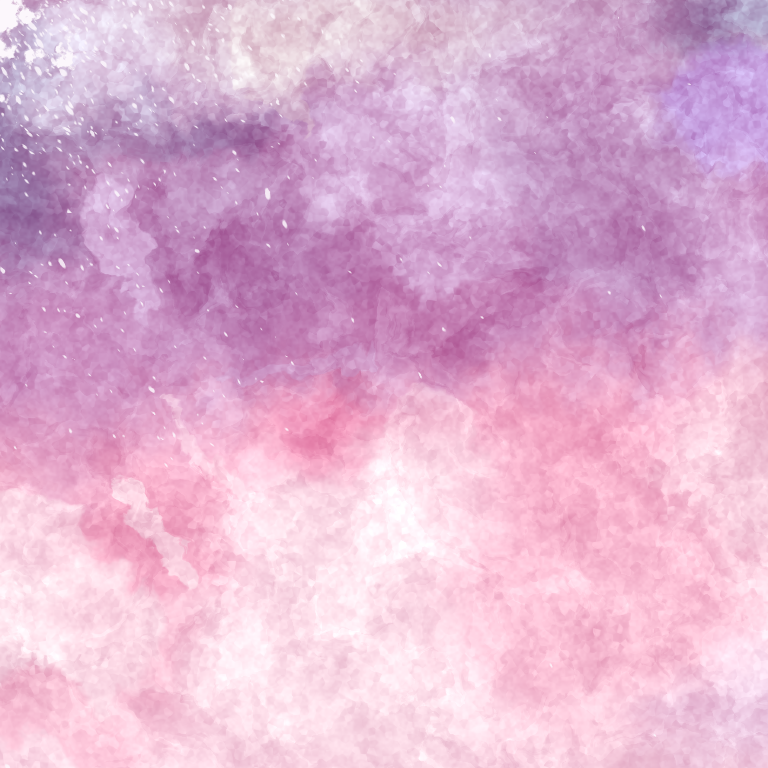
Write a Shadertoy shader that draws this background.

```glsl
// Watercolour paper running from violet at the top to pale pink below.
// Noise-warped washes are layered over a tilted gradient, then ragged
// splashes, strokes, blooms, slanted flecks and faceted grain are added.

const vec3 MAUVE = vec3(0.69, 0.48, 0.69);
const vec3 LILAC = vec3(0.85, 0.70, 0.86);
const vec3 VIOLET = vec3(0.76, 0.61, 0.90);
const vec3 DUSK = vec3(0.51, 0.41, 0.61);
const vec3 CREAM = vec3(0.92, 0.84, 0.86);
const vec3 PLUM = vec3(0.75, 0.46, 0.67);
const vec3 ROSE = vec3(0.96, 0.63, 0.75);
const vec3 BLUSH = vec3(0.99, 0.88, 0.92);
const vec3 WHITE = vec3(0.99, 0.97, 0.99);

float hash(vec2 p) {
    vec3 q = fract(vec3(p.xyx) * 0.1031);
    q += dot(q, q.yzx + 33.33);
    return fract((q.x + q.y) * q.z);
}

float noise(vec2 p) {
    vec2 i = floor(p), f = fract(p), e = vec2(0, 1);
    f = f * f * (3.0 - 2.0 * f);
    return mix(mix(hash(i), hash(i + e.yx), f.x), mix(hash(i + e.xy), hash(i + e.yy), f.x), f.y);
}

// Fractal noise centred on zero
float fbm(vec2 p) {
    float sum = -0.48, amp = 0.5;
    for (int i = 0; i < 5; i++, amp *= 0.5) {
        sum += amp * noise(p);
        p = mat2(1.6, 1.2, -1.2, 1.6) * p + 7.3;
    }
    return sum;
}

vec2 warp(vec2 p, float scale, float amount) {
    return p + amount * vec2(fbm(p * scale + 11.0), fbm(p * scale + 47.0));
}

// Flat irregular cells with softened borders
float facets(vec2 p) {
    vec2 sum = vec2(0.0);
    for (int k = 0; k < 9; k++) {
        vec2 c = floor(p) + vec2(k % 3 - 1, k / 3 - 1);
        vec2 d = c + vec2(hash(c), hash(c + 5.0)) - p;
        sum += exp(-14.0 * dot(d, d)) * vec2(hash(c + 9.0) - 0.5, 1.0);
    }
    return sum.x / sum.y;
}

// Elliptical pool of pigment: pool is centre and radii
void wash(inout vec3 col, vec2 p, vec4 pool, float soft, vec3 pigment, float opacity) {
    float d = length((p - pool.xy) / pool.zw);
    col = mix(col, pigment, opacity * (1.0 - smoothstep(1.0 - soft, 1.0 + soft, d)));
}

// Tapered brush stroke between two ends
void stroke(inout vec3 col, vec2 p, vec4 ends, vec2 widths, vec3 pigment, float opacity) {
    vec2 a = ends.xy, ab = ends.zw - a;
    float t = clamp(dot(p - a, ab) / dot(ab, ab), 0.0, 1.0);
    float d = length(p - a - ab * t) - mix(widths.x, widths.y, t);
    col = mix(col, pigment, opacity * (1.0 - smoothstep(-0.003, 0.003, d)));
}

// Slanted droplets, one possible per grid cell
float flecks(vec2 p, float scale, float density, float pixel) {
    vec2 q = mat2(0.6, 0.8, -0.8, 0.6) * p * scale, cell = floor(q);
    vec2 jitter = vec2(hash(cell + 3.0), hash(cell + 19.0)) - 0.5;
    vec2 d = (fract(q) - 0.5 - 0.4 * jitter) * vec2(1.0, 2.2);
    float size = mix(0.08, 0.32, hash(cell + 31.0)), aa = 1.5 * scale * pixel;
    return step(hash(cell), density) * (1.0 - smoothstep(size - aa, size + aa, length(d)));
}

// Colour of the paper by height
vec3 gradient(float h) {
    vec3 c = mix(vec3(0.98, 0.83, 0.89), vec3(0.98, 0.78, 0.86), smoothstep(0.1, 0.36, h));
    c = mix(c, vec3(0.94, 0.66, 0.78), smoothstep(0.34, 0.45, h));
    c = mix(c, vec3(0.80, 0.57, 0.76), smoothstep(0.42, 0.56, h));
    return mix(c, vec3(0.83, 0.71, 0.83), smoothstep(0.65, 0.93, h));
}

void mainImage(out vec4 fragColor, in vec2 fragCoord) {
    vec2 uv = fragCoord / iResolution.xy;
    float pixel = 1.0 / iResolution.y, fine = facets(uv * 115.0), coarse = facets(uv * 50.0 + 8.0);
    vec2 p = warp(warp(uv, 5.0, 0.16), 24.0, 0.06) + 0.012 * fine;
    vec2 edge = warp(warp(uv, 9.0, 0.12), 36.0, 0.04) + 0.004 * fine;
    vec3 col = gradient(p.y - 0.1 * (p.x - 0.5));

    // Violet washes of the upper half
    wash(col, p, vec4(0.0, 0.78, 0.09, 0.16), 0.7, DUSK, 0.7);
    wash(col, p, vec4(0.42, 0.98, 0.20, 0.08), 0.7, CREAM, 0.75);
    wash(col, p, vec4(0.29, 0.70, 0.20, 0.15), 0.5, MAUVE, 0.6);
    wash(col, p, vec4(0.24, 0.83, 0.14, 0.03), 0.9, DUSK, 0.45);
    wash(col, p, vec4(0.80, 0.75, 0.16, 0.16), 0.3, MAUVE, 0.65);
    wash(col, p, vec4(0.77, 0.93, 0.10, 0.08), 0.7, LILAC, 0.6);
    wash(col, edge, vec4(0.97, 0.86, 0.11, 0.09), 0.2, VIOLET, 0.7);
    wash(col, p, vec4(1.0, 1.0, 0.14, 0.06), 0.8, DUSK, 0.65);
    wash(col, p, vec4(0.52, 0.82, 0.11, 0.12), 0.6, LILAC, 0.7);
    wash(col, p, vec4(0.96, 0.66, 0.10, 0.10), 0.6, LILAC, 0.65);
    wash(col, p, vec4(0.57, 0.56, 0.13, 0.06), 0.8, PLUM, 0.6);

    // Rose and blush washes of the lower half
    wash(col, p, vec4(0.10, 0.42, 0.12, 0.07), 0.4, PLUM, 0.35);
    wash(col, p, vec4(0.40, 0.42, 0.07, 0.04), 0.9, vec3(0.93, 0.49, 0.66), 0.6);
    wash(col, p, vec4(0.75, 0.44, 0.17, 0.08), 0.8, ROSE, 0.5);
    wash(col, p, vec4(0.78, 0.23, 0.19, 0.17), 0.5, ROSE, 0.5);
    wash(col, p, vec4(0.20, 0.25, 0.10, 0.17), 0.5, ROSE, 0.7);
    wash(col, p, vec4(0.46, 0.30, 0.14, 0.09), 0.6, BLUSH, 0.75);
    wash(col, p, vec4(0.98, 0.40, 0.09, 0.14), 0.4, BLUSH, 0.6);
    wash(col, p, vec4(0.45, 0.12, 0.17, 0.16), 0.4, BLUSH, 0.6);
    wash(col, p, vec4(0.97, 0.05, 0.11, 0.10), 0.7, vec3(0.94, 0.83, 0.93), 0.7);

    // Ragged splashes and brush strokes
    wash(col, edge, vec4(0.08, 0.15, 0.13, 0.11), 0.1, BLUSH, 0.75);
    wash(col, edge, vec4(0.03, 0.28, 0.08, 0.06), 0.1, BLUSH, 0.6);
    wash(col, p, vec4(0.11, 0.04, 0.09, 0.04), 0.3, ROSE, 0.45);
    wash(col, edge, vec4(0.59, 0.70, 0.08, 0.09), 0.12, LILAC, 0.65);
    wash(col, edge, vec4(0.57, 0.42, 0.07, 0.06), 0.1, BLUSH, 0.4);
    stroke(col, edge, vec4(0.13, 0.71, 0.17, 0.61), vec2(0.045, 0.012), LILAC, 0.7);
    stroke(col, edge, vec4(0.29, 0.52, 0.48, 0.55), vec2(0.006, 0.02), LILAC, 0.55);
    stroke(col, edge, vec4(0.35, 0.95, 0.39, 0.83), vec2(0.05, 0.006), CREAM, 0.4);
    stroke(col, edge, vec4(0.16, 0.35, 0.23, 0.24), vec2(0.03, 0.014), BLUSH, 0.7);
    stroke(col, edge, vec4(0.23, 0.48, 0.37, 0.31), vec2(0.005, 0.013), BLUSH, 0.4);

    // Crisp blooms, mottled pigment and paper grain
    float tone = 0.2 * fbm(p * 16.0) + 0.08 * fine + 0.06 * coarse + 0.05 * (noise(uv * 240.0) - 0.5);
    for (float i = 0.0; i < 4.0; i++)
        tone += 0.045 * (smoothstep(0.0, 0.03, fbm(edge * (5.0 + 4.0 * i) + 13.0 * i)) - 0.5);
    col += tone * mix(0.75, 1.15, uv.y) * vec3(0.55, 1.0, 0.75);

    // White corner and scattered flecks
    float corner = length(uv - vec2(0, 1)), upper = smoothstep(0.3, 0.6, uv.y);
    col = mix(col, WHITE, smoothstep(0.0, 0.03, 0.07 - corner + 0.3 * fbm(uv * 45.0)));
    float trail = exp(-pow((uv.x - 0.37 + 0.25 * uv.y) * 7.0, 2.0));
    float density = 0.8 * exp(-8.0 * corner) + upper * (0.03 * trail + 0.002);
    for (float i = 0.0; i < 3.0; i++)
        col = mix(col, WHITE, 0.85 * flecks(uv + 0.2 * (edge - uv) + i * 3.7, 45.0 + 28.0 * i, density, pixel));
    fragColor = vec4(clamp(col, 0.0, 1.0), 1.0);
}
```
